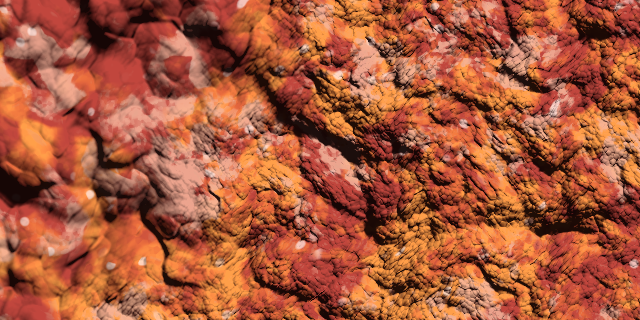
A Shadertoy shader for this texture:

```glsl
// Rough iron-rich rock in low sunlight: rust red, ochre and pale mineral crust.
// Layered cellular lumps form a height field, lit from the upper right with
// marched shadows; fine relief fades to the left as if out of focus.

vec3 hash3(vec2 p) {
    vec3 q = fract(p.xyx * vec3(0.1031, 0.1030, 0.0973));
    q += dot(q, q.yxz + 33.33);
    return fract((q.xxy + q.yzz) * q.zyx);
}

// Smooth cellular noise: x is the lump height, y a random tint per lump.
vec2 lumps(vec2 p) {
    vec2 cell = floor(p), f = p - cell;
    float weight = 1e-6, tint = 0.0;
    for (int j = -1; j <= 1; j++)
    for (int i = -1; i <= 1; i++) {
        vec2 o = vec2(i, j);
        vec3 r = hash3(cell + o + 57.0);
        vec2 d = o + r.xy - f;
        float w = exp(-12.0 * dot(d, d));
        weight += w;
        tint += w * r.z;
    }
    return vec2(1.0 + log(weight) / 12.0, tint / weight);
}

// Gentle layered sines turn, rather than shear, the cell outlines.
vec2 warp(vec2 p) {
    p += 0.016 * sin(p.yx * vec2(11.0, -13.0) + vec2(1.0, 4.0));
    return p + 0.005 * sin(p.yx * vec2(-41.0, 37.0) + vec2(2.0, 0.5));
}

float rockHeight(vec2 p, float blur) {
    vec2 q = warp(p) * 3.4;
    float amp = 0.100, h = 0.0;
    for (int i = 0; i < 5; i++) {
        vec2 l = lumps(q);
        float keep = 1.0 - blur * smoothstep(0.8, 3.6, float(i));
        h += amp * keep * (l.x + 0.75 * l.y);
        q = mat2(0.8, 0.6, -0.6, 0.8) * q * 2.2 + 7.3;
        amp *= 0.435;
    }
    return h;
}

// Blotches of tint at four sizes, about 0.5 on average.
float blotches(vec2 p, float blur) {
    float fine = 0.6 * lumps(p * 8.0 + 3.0).y + 0.4 * lumps(p.yx * 19.0 + 5.0).y;
    fine = mix(fine, 0.5, 0.75 * blur);
    return 0.33 * lumps(p).y + 0.32 * lumps(p * 3.1 + 9.0).y + 0.35 * fine;
}

// Mineral colour before lighting.
vec3 rockColour(vec2 p, float blur) {
    vec2 q = warp(p);
    float ochre = blotches(q * 3.0 + 20.0, blur);
    ochre += 0.07 * smoothstep(0.3, 0.9, p.x) - 0.18 * (p.y - 0.4);
    vec3 col = mix(vec3(0.63, 0.23, 0.20), vec3(0.77, 0.36, 0.20),
                   smoothstep(0.42, 0.58, ochre));
    col = mix(col, vec3(0.86, 0.52, 0.24), smoothstep(0.54, 0.70, ochre));

    float crust = blotches(q.yx * 4.6 + 43.0, blur) + 0.03 * blur;
    col = mix(col, vec3(0.80, 0.59, 0.51), 0.85 * smoothstep(0.55, 0.70, crust));

    // Sparse pale grains
    vec2 grain = lumps(q * 21.0 + 80.0);
    float speck = smoothstep(0.88, 0.96, grain.y) * smoothstep(0.86, 0.96, grain.x);
    return mix(col, vec3(0.84, 0.76, 0.74), 0.75 * speck);
}

void mainImage(out vec4 fragColor, in vec2 fragCoord) {
    vec2 p = fragCoord / iResolution.y;
    float drift = p.x + 0.45 * (0.5 - p.y) + 0.12 * sin(p.y * 9.0 + p.x * 5.0);
    float blur = 0.85 * (1.0 - smoothstep(0.35, 1.0, drift));

    // Surface slope
    float e = mix(0.0035, 0.010, blur);
    float h = rockHeight(p, blur);
    vec2 slope = vec2(rockHeight(p + vec2(e, 0.0), blur),
                      rockHeight(p + vec2(0.0, e), blur)) - h;
    vec3 normal = normalize(vec3(-slope / e, 1.0));

    // March towards the sun for cast shadows
    vec2 sunDir = normalize(vec2(0.55, 0.84));
    float block = 0.0;
    for (int i = 1; i <= 10; i++) {
        float t = 0.0024 * float(i * i);
        block = max(block, rockHeight(p + sunDir * t, blur) - h - 0.72 * t);
    }
    float sun = 1.0 - smoothstep(0.0, mix(0.012, 0.030, blur), block);

    float diffuse = max(dot(normal, normalize(vec3(sunDir, 0.78))), 0.0);
    float light = min(0.14 + 1.20 * sun * pow(diffuse, 0.65), 1.2);
    vec3 col = rockColour(p, blur) * light;

    // Shade turns redder than the sunlit faces
    col *= mix(vec3(1.0, 0.72, 0.72), vec3(1.0), smoothstep(0.2, 0.9, light));

    // Small glints on faces turned to the sun
    float glint = sun * smoothstep(0.94, 1.0, diffuse);
    col = mix(col, vec3(0.86, 0.66, 0.56), 0.28 * glint);
    fragColor = vec4(clamp(col, 0.0, 1.0), 1.0);
}
```
